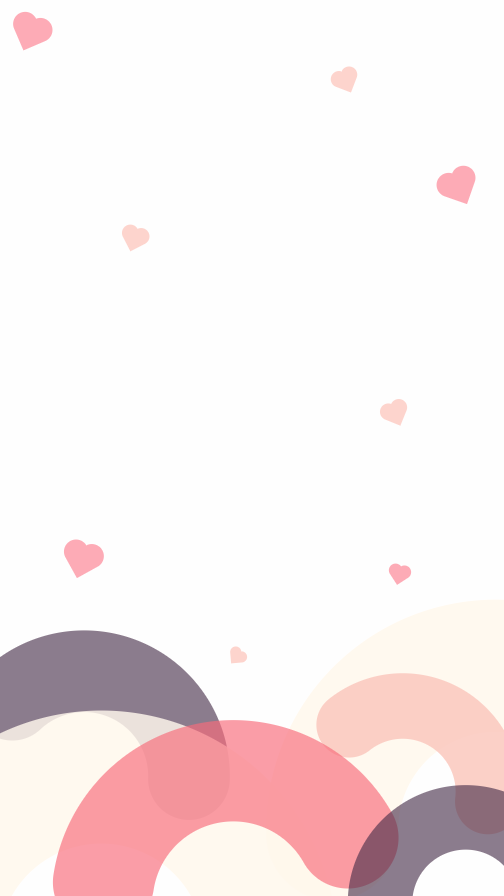
Reproduce this background procedurally as a WebGL 2 fragment shader.

```glsl
#version 300 es
precision highp float;
// Pale background with tilted hearts scattered above translucent,
// round-capped arches that overlap along the lower edge.
// Distance functions in units of the canvas width, blended back to front.

#define PAPER vec3(0.998, 0.998, 0.996)
#define CREAM vec3(1.0, 0.970, 0.925)
#define PLUM vec3(0.27, 0.17, 0.28)
#define PEACH vec3(0.982, 0.785, 0.745)
#define ROSE vec3(0.97, 0.42, 0.48)
#define HEART_PINK vec3(0.992, 0.670, 0.715)
#define HEART_PEACH vec3(0.992, 0.830, 0.805)
#define CREAM_ALPHA 0.83
#define PLUM_ALPHA 0.62
#define PEACH_ALPHA 0.86
#define ROSE_ALPHA 0.66

uniform vec2 u_resolution;
out vec4 fragColor;

// Rotates clockwise by the given angle
mat2 tilt(float angle) {
    float c = cos(angle), s = sin(angle);
    return mat2(c, -s, s, c);
}

// Arc with round caps; the span holds its end angles, clockwise from up
float arcDistance(vec2 p, float radius, float halfWidth, vec2 span) {
    float halfSpan = 0.5 * (span.y - span.x);
    p = tilt(-0.5 * (span.x + span.y)) * p;
    p.x = abs(p.x);
    vec2 cap = radius * vec2(sin(halfSpan), cos(halfSpan));
    float d = atan(p.x, p.y) < halfSpan ? abs(length(p) - radius) : length(p - cap);
    return d - halfWidth;
}

// Heart with its tip at the origin, about 1.2 wide and 1.1 tall
float heartDistance(vec2 p) {
    p.x = abs(p.x);
    if (p.x + p.y > 1.0) return length(p - vec2(0.25, 0.75)) - sqrt(0.125);
    vec2 toNotch = p - vec2(0.0, 1.0);
    vec2 toSide = p - 0.5 * max(p.x + p.y, 0.0);
    return sqrt(min(dot(toNotch, toNotch), dot(toSide, toSide))) * sign(p.x - p.y);
}

// Antialiased coverage of a shape
float coverage(float d) {
    return clamp(0.5 - d * u_resolution.x, 0.0, 1.0);
}

// Blends one arch over the colour; shape = centre, radius, half width
void paintArch(inout vec3 color, vec2 p, vec4 shape, vec2 span, vec3 tint, float alpha) {
    float d = arcDistance(p - shape.xy, shape.z, shape.w, span);
    color = mix(color, tint, alpha * coverage(d));
}

void main() {
    vec2 p = gl_FragCoord.xy / u_resolution.x;
    vec3 color = PAPER;

    // Hearts: tip position, size, tilt; the first four are pink
    vec4 hearts[8] = vec4[8](
        vec4(0.047, 1.679, 0.065, 0.38), vec4(0.926, 1.374, 0.065, -0.45),
        vec4(0.153, 0.632, 0.065, 0.28), vec4(0.788, 0.618, 0.036, 0.21),
        vec4(0.696, 1.595, 0.044, -0.42), vec4(0.259, 1.280, 0.045, 0.31),
        vec4(0.794, 0.934, 0.045, -0.40), vec4(0.459, 0.462, 0.030, 0.70));
    for (int i = 0; i < 8; i++) {
        vec4 h = hearts[i];
        vec2 q = tilt(-h.w) * (p - h.xy) / h.z;
        float d = (heartDistance(q) - 0.015) * h.z;
        color = mix(color, i < 4 ? HEART_PINK : HEART_PEACH, coverage(d));
    }

    // Arches, back to front
    vec2 halfTurn = vec2(-1.6, 1.6);
    paintArch(color, p, vec4(0.984, 0.132, 0.325, 0.131), halfTurn, CREAM, CREAM_ALPHA);
    paintArch(color, p, vec4(0.167, 0.238, 0.208, 0.081), vec2(-0.755, 1.6), PLUM, PLUM_ALPHA);
    paintArch(color, p, vec4(0.201, -0.100, 0.336, 0.132), halfTurn, CREAM, CREAM_ALPHA);
    paintArch(color, p, vec4(0.799, 0.207, 0.170, 0.065), vec2(-0.675, 1.686), PEACH, PEACH_ALPHA);
    paintArch(color, p, vec4(0.463, -0.012, 0.2605, 0.1005), vec2(-1.42, 1.06), ROSE, ROSE_ALPHA);
    paintArch(color, p, vec4(0.924, -0.014, 0.170, 0.064), halfTurn, PLUM, PLUM_ALPHA);

    fragColor = vec4(color, 1.0);
}
```
